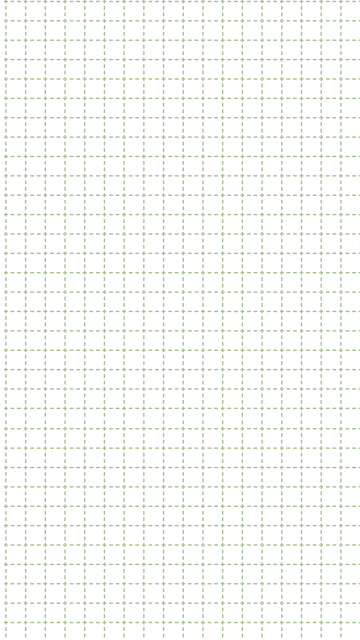
This pattern is drawn by a Shadertoy shader. Its source:

```glsl
// Dashed square grid in soft green on white.
// Space is folded to the nearest grid line and the nearest dash along it;
// each dash is a round-ended capsule given by a distance function.

// Signed distance from the nearest multiple of period.
float fold(float x, float period) {
    return x - period * round(x / period);
}

// Distance to a round-ended dash lying along the first axis.
float dashDistance(float along, float across) {
    return length(vec2(max(abs(along) - 0.0035, 0.0), across)) - 0.0019;
}

void mainImage(out vec4 fragColor, in vec2 fragCoord) {
    // Canvas width is one unit; y runs downward from the top edge.
    vec2 p = vec2(fragCoord.x, iResolution.y - fragCoord.y) / iResolution.x;
    float pixel = 1.0 / iResolution.x;

    // The lower sheet sits slightly lower, leaving one taller row at the seam.
    vec2 cell = vec2(0.05474, 0.05382);
    vec2 grid = p - vec2(0.0164, 0.0579);
    grid.y -= 0.0029 * step(1.163, p.y);

    // Three dashes per cell side, centred on the crossings.
    vec2 across = vec2(fold(grid.x, cell.x), fold(grid.y, cell.y));
    vec2 along = vec2(fold(grid.x, cell.x / 3.0), fold(grid.y, cell.y / 3.0));
    float rows = dashDistance(along.x, across.y);
    float columns = dashDistance(along.y, across.x);

    // Rows begin just inside the left margin.
    rows = max(rows, 0.007 - p.x);

    float ink = clamp(0.5 - min(rows, columns) / pixel, 0.0, 1.0);
    fragColor = vec4(mix(vec3(1.0), vec3(0.64, 0.75, 0.56), ink), 1.0);
}
```
